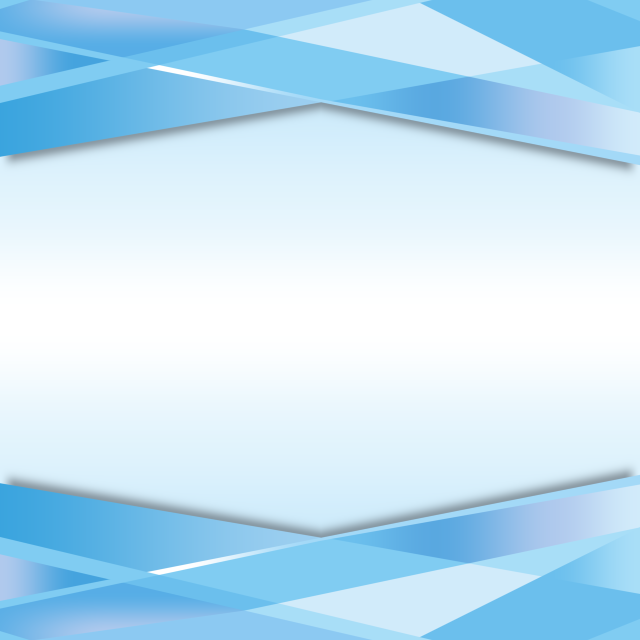
This background is drawn by a Shadertoy shader. Its source:

```glsl
// Mirrored blue folded-paper borders with soft shadows around a pale glowing centre.

#define SHADOW_WIDTH 0.013
#define SHADOW_STRENGTH 0.62
#define EDGE_SOFTNESS 0.7
#define PALE vec3(0.82, 0.92, 0.98)
#define LIGHT vec3(0.66, 0.87, 0.97)
#define SKY vec3(0.50, 0.80, 0.95)
#define AZURE vec3(0.42, 0.75, 0.93)
#define DEEP vec3(0.27, 0.64, 0.87)
#define LAVENDER vec3(0.69, 0.79, 0.93)
#define SHADOW vec3(0.36, 0.40, 0.43)

// Signed distance past the line a-b, positive toward the centre of the canvas.
float past(vec2 p, vec2 a, vec2 b) {
    float slope = (b.y - a.y) / (b.x - a.x);
    return (p.y - a.y - slope * (p.x - a.x)) * inversesqrt(1.0 + slope * slope);
}

// Antialiased coverage of a signed distance.
float cover(float d) {
    float w = EDGE_SOFTNESS / min(iResolution.x, iResolution.y);
    return smoothstep(-w, w, d);
}

// Centre glow, from pale blue near the borders to white halfway down.
vec3 centreColour(float depth) {
    vec3 c = mix(vec3(0.80, 0.92, 0.985), vec3(0.89, 0.957, 0.99), smoothstep(0.14, 0.34, depth));
    return mix(c, vec3(1.0), smoothstep(0.30, 0.49, depth));
}

// Overlapping translucent panels; p.y is the depth from the outer edge.
vec3 panelColour(vec2 p) {
    float x = p.x;
    float fold = cover(min(past(p, vec2(0.055, 0.0), vec2(0.382, 0.046)),
                           past(p, vec2(0.382, 0.046), vec2(1.0, 0.176))));
    float bandTop = cover(past(p, vec2(0.0, 0.134), vec2(0.382, 0.046)));
    float bandEnd = cover(past(p, vec2(0.0, 0.161), vec2(0.436, 0.057)));
    float ribbonTop = cover(max(past(p, vec2(0.0, 0.049), vec2(0.501, 0.155)),
                                past(p, vec2(0.501, 0.155), vec2(1.0, 0.243))));
    float ribbonEnd = cover(past(p, vec2(0.0, 0.061), vec2(1.0, 0.258)));
    float rise = cover(past(p, vec2(0.540, 0.154), vec2(1.0, 0.072)));
    float diagonal = cover(past(p, vec2(0.647, 0.0), vec2(1.0, 0.176)));
    float corner = cover(past(p, vec2(0.918, 0.0), vec2(1.0, 0.033)));
    float nook = cover(past(p, vec2(0.0, 0.014), vec2(0.046, 0.0)));

    // Outer left panels
    float haze = smoothstep(0.075, 0.008, p.y) * smoothstep(-0.05, 0.17, x);
    vec3 lavenderPanel = mix(vec3(0.34, 0.68, 0.90), LAVENDER, haze);
    vec3 c = mix(vec3(0.55, 0.79, 0.95), lavenderPanel, fold);
    c = mix(SKY, c, nook);

    // Ribbon and triangle at the left side
    vec3 triangle = mix(LAVENDER, DEEP, smoothstep(0.0, 0.12, x));
    c = mix(c, mix(SKY, triangle, ribbonEnd), ribbonTop);

    // Rising translucent band
    vec3 band = mix(LIGHT, AZURE, fold);
    c = mix(c, mix(band, SKY, ribbonTop), bandTop);

    // Central and right panels
    vec3 fade = mix(AZURE, vec3(0.35, 0.66, 0.88), smoothstep(0.54, 0.68, x));
    fade = mix(fade, LAVENDER, smoothstep(0.68, 0.88, x));
    fade = mix(fade, PALE, smoothstep(0.86, 1.0, x));
    vec3 inner = mix(mix(PALE, SKY, fold), mix(LIGHT, fade, fold), rise);
    vec3 wing = mix(SKY, AZURE, corner);
    wing = mix(wing, mix(AZURE, LIGHT, smoothstep(0.86, 1.0, x)), rise);
    inner = mix(wing, inner, diagonal);

    // Bright ribbon and lower left panel
    vec3 ribbon = mix(vec3(1.0), vec3(0.64, 0.85, 0.97), smoothstep(0.28, 0.49, x));
    inner = mix(inner, ribbon, ribbonTop);
    vec3 leftPanel = mix(vec3(0.22, 0.64, 0.87), vec3(0.61, 0.81, 0.94), smoothstep(-0.05, 0.5, x));
    inner = mix(inner, leftPanel, ribbonEnd);
    return mix(c, inner, bandEnd);
}

void mainImage(out vec4 fragColor, in vec2 fragCoord) {
    vec2 uv = fragCoord / iResolution.xy;
    vec2 p = vec2(uv.x, min(uv.y, 1.0 - uv.y));

    // Peaked border edge
    float frame = min(past(p, vec2(0.0, 0.245), vec2(0.501, 0.160)),
                      past(p, vec2(0.0, 0.061), vec2(1.0, 0.258)));

    // Soft shadow, fading at both ends
    float reach = max(frame, 0.0) / SHADOW_WIDTH;
    float ends = smoothstep(0.0, 0.025, p.x) * smoothstep(1.0, 0.975, p.x);
    float shade = SHADOW_STRENGTH * exp(-reach * reach) * ends;
    vec3 centre = mix(centreColour(p.y), SHADOW, shade);

    fragColor = vec4(mix(panelColour(p), centre, cover(frame)), 1.0);
}
```
